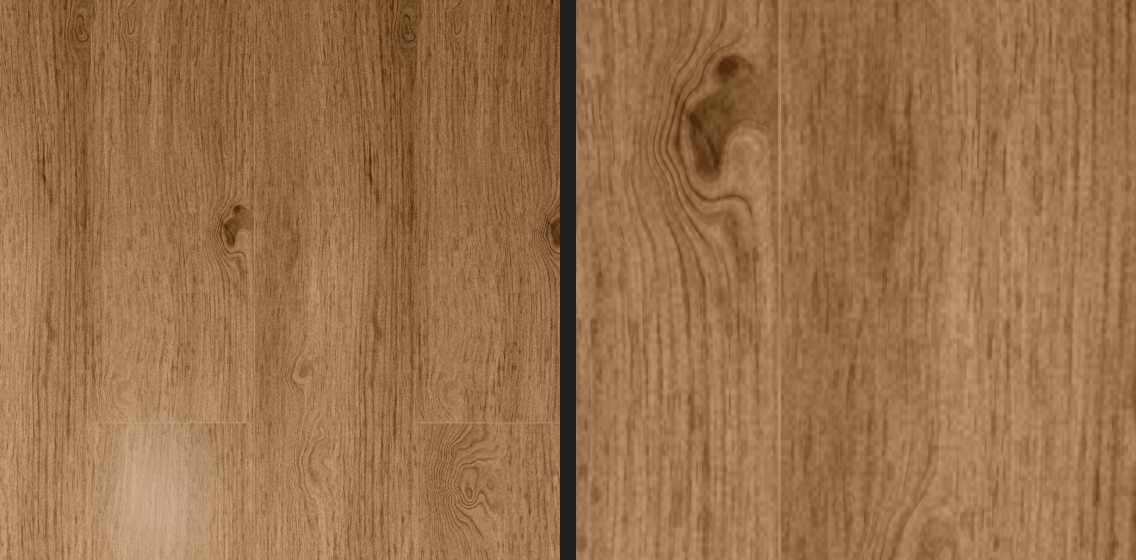
Left: the whole. Right: its middle third, enlarged.
A WebGL 1 fragment shader for this texture:

```glsl
precision highp float;
uniform vec2 u_resolution;

const float PLANK_WIDTH = 0.2915;
const float FIRST_SEAM = 0.163;
const float END_JOINT = 0.245;
const float SEAM_HALF = 0.0008;
const float GRAIN_FREQ = 80.0;
const float BASE_TONE = 0.60;
const float LINE_DEPTH = 0.34;
const float FIBRE_DEPTH = 0.20;
const float PORE_DEPTH = 0.17;
const float SPECKLE_DEPTH = 0.20;
const vec2 GLARE_POS = vec2(0.285, 0.10);
const vec2 GLARE_SIZE = vec2(0.11, 0.17);
const vec3 DARK_OAK = vec3(0.355, 0.215, 0.085);
const vec3 LIGHT_OAK = vec3(0.785, 0.622, 0.455);
const vec3 SEAM_COLOR = vec3(0.74, 0.60, 0.44);
const vec3 GLARE_COLOR = vec3(0.84, 0.74, 0.64);

float hash(vec2 p) {
  vec3 q = fract(p.xyx * 0.1031);
  q += dot(q, q.yzx + 33.33);
  return fract((q.x + q.y) * q.z);
}

float noise(vec2 p) {
  vec2 i = floor(p), f = fract(p);
  f = f * f * (3.0 - 2.0 * f);
  return mix(mix(hash(i), hash(i + vec2(1.0, 0.0)), f.x),
             mix(hash(i + vec2(0.0, 1.0)), hash(i + 1.0), f.x), f.y);
}

float fbm(vec2 p) {
  float sum = 0.0, amp = 0.533;
  for (int i = 0; i < 4; i++) {
    sum += amp * noise(p);
    p = p * 2.03 + 17.1;
    amp *= 0.5;
  }
  return sum;
}

float spot(vec2 p, vec2 center, vec2 size) {
  vec2 d = (p - center) / size;
  return exp(-dot(d, d));
}

// Returns grain displacement in x and dark stain in y.
vec2 knots(vec2 p, float odd, float lower, float column) {
  p += 0.020 * (vec2(noise(p * 45.0), noise(p * 45.0 + 31.0)) - 0.5);
  vec2 k = vec2(0.0);
  if (odd > 0.5) {
    k += vec2(0.040, 0.12) * spot(p, vec2(0.271, 0.95), vec2(0.014, 0.04));
    k += vec2(0.030, 0.05) * spot(p, vec2(0.074, 0.33), vec2(0.018, 0.035));
    k += vec2(0.040, 0.05) * spot(p, vec2(0.100, 0.17), vec2(0.026, 0.07));
    k.y += 0.30 * spot(p, vec2(0.213, 0.69), vec2(0.006, 0.05));
    k.y += 0.20 * spot(p, vec2(0.220, 0.41), vec2(0.007, 0.08));
    k.y += 0.20 * spot(p, vec2(0.061, 0.57), vec2(0.010, 0.10));
    k.y -= 0.12 * spot(p, vec2(0.107, 0.45), vec2(0.035, 0.09));
  } else if (lower < 0.5) {
    k += vec2(0.060, 0.26) * spot(p, vec2(0.242, 0.585), vec2(0.028, 0.042));
    k += vec2(0.020, 0.28) * spot(p, vec2(0.256, 0.63), vec2(0.012, 0.012));
    k.y += 0.24 * spot(p, vec2(0.268, 0.51), vec2(0.009, 0.035));
    k += vec2(0.030, 0.08) * spot(p, vec2(0.065, 0.96), vec2(0.013, 0.025));
    k += vec2(0.025, 0.02) * spot(p, vec2(0.045, 0.30), vec2(0.024, 0.055));
    float crack = abs(p.x - 0.244 + 0.7 * (p.y - 0.585));
    k.y += 0.25 * smoothstep(0.004, 0.001, crack) * spot(p, vec2(0.244, 0.585), vec2(0.025));
  } else if (column > 1.0) {
    k += vec2(0.095, 0.06) * spot(p, vec2(0.080, 0.14), vec2(0.045, 0.075));
  }
  return k;
}

void main() {
  vec2 uv = gl_FragCoord.xy / u_resolution;
  float pixel = 1.0 / min(u_resolution.x, u_resolution.y);

  // Board layout: the printed grain repeats every second plank.
  float s = (uv.x - FIRST_SEAM) / PLANK_WIDTH;
  float column = floor(s);
  float odd = mod(column, 2.0);
  float lower = (1.0 - odd) * step(uv.y, END_JOINT);
  float seed = mix(odd, column + 7.0, lower);
  vec2 local = vec2(fract(s) * PLANK_WIDTH, uv.y);
  vec2 p = local + seed * vec2(7.3, 3.1);

  // Grain lines bend and close into rings around the knots.
  vec2 k = knots(local, odd, lower, column);
  float ring = min(k.x * 30.0, 1.0);
  float phase = p.x + k.x + 0.040 * noise(p * vec2(6.0, 2.4))
              + 0.006 * noise(p * vec2(30.0, 12.0));
  float wave = phase * GRAIN_FREQ + 1.8 * noise(vec2(phase * 32.0, seed));
  float lines = pow(0.5 + 0.5 * cos(6.2832 * wave), 3.0);
  float patches = smoothstep(0.40, 0.75, noise(p * vec2(12.0, 2.0)));
  float strongGrain = mix(0.75 * smoothstep(0.18, 0.24, local.x),
                          smoothstep(0.15, 0.20, local.x), odd);
  float lineMask = max(max(0.15 + 0.45 * patches, strongGrain), ring);
  float broken = 0.25 + 0.75 * noise(p * vec2(120.0, 18.0));
  lines *= lineMask * mix(broken, 0.85, 0.8 * ring);

  // Broad streaks, fibres, open pores and varnish grit.
  float streaks = fbm(vec2(phase * 26.0, p.y * 2.0)) - 0.5;
  float fibres = noise(vec2(phase * 400.0, p.y * 24.0)) - 0.5;
  float pores = smoothstep(0.60, 0.90, noise(vec2(phase * 460.0, p.y * 70.0) + 9.0));
  pores *= (1.0 - 0.7 * ring) * (0.4 + 1.2 * noise(p * vec2(28.0, 7.0)));
  float speckle = noise(p * vec2(470.0, 330.0)) - 0.5;
  float fineDetail = smoothstep(0.006, 0.002, pixel);

  float tone = BASE_TONE + 0.40 * streaks - LINE_DEPTH * lines;
  tone += fineDetail * (FIBRE_DEPTH * fibres - PORE_DEPTH * pores + SPECKLE_DEPTH * speckle);
  tone -= k.y * (0.60 + 0.8 * noise(p * vec2(130.0, 80.0)));
  tone += 0.36 * (0.52 - uv.y) + 0.14 * (0.5 - uv.x);
  vec3 color = mix(DARK_OAK, LIGHT_OAK, clamp(tone, -0.1, 1.1));

  // Hairline joints, worn along their length.
  float seamIndex = floor(s + 0.5);
  float side = abs(s - seamIndex) * PLANK_WIDTH;
  float end = abs(uv.y - END_JOINT);
  float wear = noise(vec2(seamIndex * 5.0, uv.y * 35.0));
  float sideSeam = 1.0 - smoothstep(SEAM_HALF - pixel * 0.5, SEAM_HALF + pixel, side);
  float endSeam = 1.0 - smoothstep(SEAM_HALF - pixel * 0.5, SEAM_HALF + pixel, end);
  sideSeam *= (0.35 + 0.65 * wear) * mix(0.35, 0.75, mod(seamIndex, 2.0));
  endSeam *= 0.50 * (1.0 - odd);
  color *= 1.0 - 0.06 * smoothstep(0.006, 0.001, side);
  color = mix(color, SEAM_COLOR, max(sideSeam, endSeam));

  // Soft window reflection on the varnish.
  float glare = spot(uv, GLARE_POS, GLARE_SIZE);
  color = mix(color, GLARE_COLOR, 0.60 * glare);
  gl_FragColor = vec4(color, 1.0);
}
```
